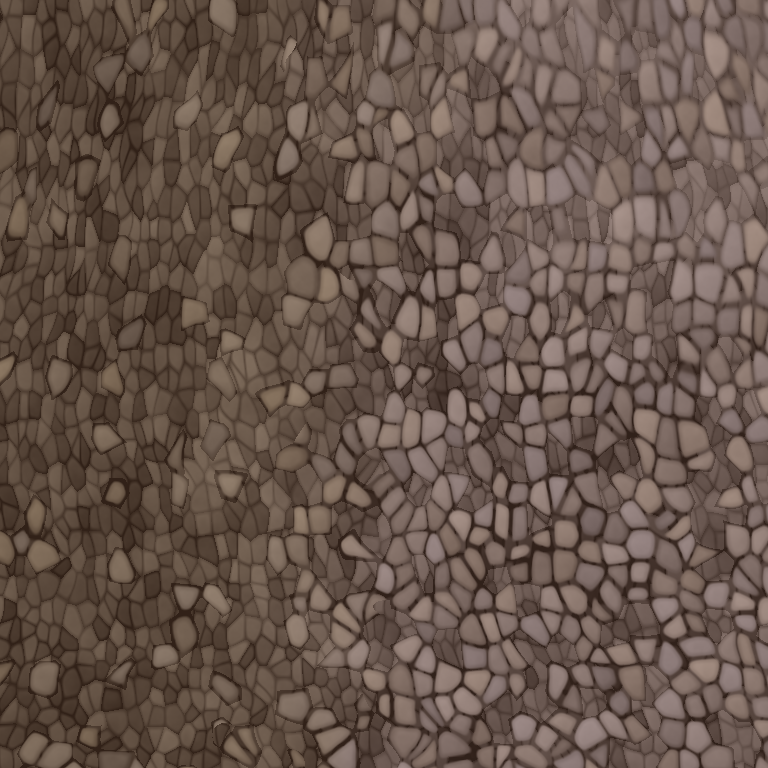
Give the GLSL for this texture, as a Shadertoy shader.

```glsl
const vec3 DARK = vec3(0.19, 0.13, 0.10);
const vec3 LIGHT = vec3(0.63, 0.56, 0.52);
const vec3 SOIL_TINT = vec3(1.01, 1.00, 0.93);
const vec3 GRAVEL_TINT = vec3(1.00, 0.985, 1.01);
const vec2 STONE_SCALE = vec2(32.0, 31.0);   // cells per canvas
const vec2 GRIT_SCALE = vec2(56.0, 38.0);
const float STRETCH = 0.17;                  // grains grow taller upwards
const float STONES_IN_SOIL = 0.17;
const float STONES_IN_GRAVEL = 0.80;
const float ROUNDING = 15.0;
const vec2 LIGHT_DIR = vec2(-0.25, 0.35);

vec2 hash2(vec2 p) {
    vec3 q = fract(p.xyx * vec3(0.1031, 0.1030, 0.0973));
    q += dot(q, q.yzx + 33.33);
    return fract((q.xx + q.yz) * q.zy);
}

float noise(vec2 p) {
    vec2 i = floor(p), f = fract(p);
    f = f * f * (3.0 - 2.0 * f);
    float low = mix(hash2(i).x, hash2(i + vec2(1, 0)).x, f.x);
    float high = mix(hash2(i + vec2(0, 1)).x, hash2(i + vec2(1, 1)).x, f.x);
    return mix(low, high, f.y);
}

float fbm(vec2 p) {
    float sum = 0.0, gain = 0.5;
    for (int i = 0; i < 4; i++) {
        sum += gain * noise(p);
        p = p * 2.03 + 17.0;
        gain *= 0.5;
    }
    return sum / 0.9375;
}

// Rounded distance to the cell border; also gives the cell and the offset to its site
float cells(vec2 p, out vec2 id, out vec2 toSite) {
    vec2 base = floor(p);
    float nearest = 1e3;
    for (int y = -1; y <= 1; y++)
    for (int x = -1; x <= 1; x++) {
        vec2 c = base + vec2(x, y);
        vec2 r = c + 0.08 + 0.84 * hash2(c) - p;
        if (dot(r, r) < nearest) {
            nearest = dot(r, r);
            id = c;
            toSite = r;
        }
    }
    float sum = 0.0;
    for (int y = -2; y <= 2; y++)
    for (int x = -2; x <= 2; x++) {
        vec2 c = id + vec2(x, y);
        vec2 r = c + 0.08 + 0.84 * hash2(c) - p;
        vec2 gap = r - toSite;
        if (dot(gap, gap) > 1e-5)
            sum += exp(-ROUNDING * dot(0.5 * (r + toSite), normalize(gap)));
    }
    return -log(sum) / ROUNDING;
}

// 0 on bare soil, 1 in dense gravel
float gravelAmount(vec2 p) {
    float edge = p.x - 0.13 * (p.y - 0.3) + 0.25 * (fbm(p * 5.0) - 0.5);
    return smoothstep(0.26, 0.58, edge);
}

void mainImage(out vec4 fragColor, in vec2 fragCoord) {
    vec2 uv = fragCoord / iResolution.y;
    float gravel = gravelAmount(uv);
    float haze = smoothstep(1.15, 1.9, uv.x + uv.y);
    float patches = fbm(uv * 7.0 + 31.0) - 0.5;

    // Bent, leaning and stretched ground coordinates
    vec2 p = uv;
    p.x += 0.05 * (noise(uv * 4.0 + 5.0) - 0.5) + 0.20 * uv.y * (uv.x - 0.3);
    p += 0.012 * (vec2(noise(uv * 24.0), noise(uv * 24.0 + 40.0)) - 0.5);
    p.y -= STRETCH * uv.y * uv.y;

    // Fine grit and soil with dark creases
    vec2 id, toSite;
    float border = cells(p * GRIT_SCALE + 9.0, id, toSite);
    vec2 rnd = hash2(id + 71.0);
    float crease = 1.0 - smoothstep(-0.04, 0.17, border);
    crease *= mix(0.4, 1.0, noise(uv * 30.0 + 12.0));
    float tone = 0.45 + 0.34 * (rnd.x - 0.5) + 0.05 * gravel + 0.15 * haze;
    tone += 0.16 * dot(-toSite, LIGHT_DIR) + 0.35 * patches;
    tone -= crease * mix(0.33, 0.20, haze);

    // Larger stones with a shadowed rim
    border = cells(p * STONE_SCALE, id, toSite);
    rnd = hash2(id + 23.0);
    vec2 look = hash2(id + 151.0);
    float local = gravelAmount(uv + toSite / STONE_SCALE);
    float present = step(rnd.x, mix(STONES_IN_SOIL, STONES_IN_GRAVEL, local));
    float inset = 0.03 + 0.10 * rnd.y * rnd.y;
    float soft = mix(0.06, 0.11, haze);
    float body = present * smoothstep(inset - soft, inset + soft, border);
    float rim = present * (1.0 - smoothstep(inset - 0.02, inset + 0.10, border));
    tone -= rim * mix(0.27, 0.15, haze);
    float stone = mix(0.70, 0.82, local) + 0.27 * (look.x - 0.5);
    stone += 0.28 * dot(-toSite, LIGHT_DIR) + 0.12 * patches;
    stone -= 0.16 * (1.0 - smoothstep(inset, inset + 0.20, border));
    tone = mix(tone, stone, body);

    // Surface mottling and the darker left side
    tone += 0.09 * (fbm(uv * 75.0) - 0.5);
    tone -= 0.09 * (1.0 - smoothstep(0.0, 0.35, uv.x));
    vec3 color = mix(DARK, LIGHT, clamp(tone, 0.0, 1.08));
    color *= mix(SOIL_TINT, GRAVEL_TINT, gravel);
    color *= 1.0 + 0.05 * (look.y - 0.5) * body * vec3(1.0, 0.6, -1.0);
    fragColor = vec4(color, 1.0);
}
```
